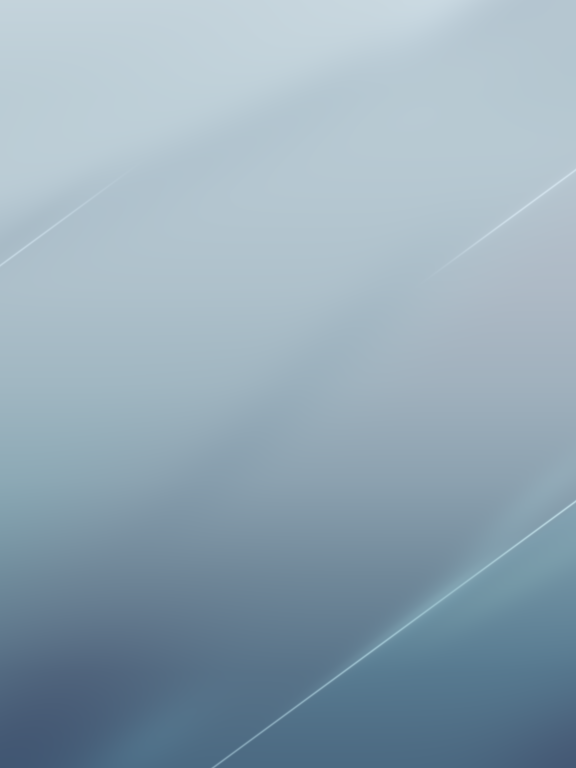
Write a Shadertoy shader that draws this background.

```glsl
const vec2 SLOPE_DIR = vec2(0.806, 0.592);

// Vertical ramp, evenly spaced from the bottom to the top
vec3 verticalRamp(float y) {
    vec3 stops[9] = vec3[9](
        vec3(0.295, 0.415, 0.510), vec3(0.345, 0.450, 0.535),
        vec3(0.440, 0.535, 0.602), vec3(0.550, 0.637, 0.692),
        vec3(0.630, 0.710, 0.755), vec3(0.683, 0.755, 0.795),
        vec3(0.710, 0.780, 0.818), vec3(0.728, 0.798, 0.832),
        vec3(0.768, 0.828, 0.860));
    vec3 color = stops[0];
    for (int i = 1; i < 9; i++) {
        color = mix(color, stops[i], clamp(y * 8.0 - float(i - 1), 0.0, 1.0));
    }
    return color;
}

// Positive above the line through origin along the unit direction dir
float lineSide(vec2 p, vec2 origin, vec2 dir) {
    vec2 q = p - origin;
    return dir.x * q.y - dir.y * q.x;
}

float bell(float x, float width) {
    return exp(-x * x / (width * width));
}

// Elliptical glow with its long axis along dir
float glow(vec2 p, vec2 center, vec2 dir, vec2 size) {
    vec2 q = p - center;
    vec2 local = vec2(dot(q, dir), dir.x * q.y - dir.y * q.x) / size;
    return exp(-dot(local, local));
}

// Smooth hairline, never thinner than a pixel
float hairline(float d, float width, float pixel) {
    return bell(d, max(width, pixel * 0.8));
}

void mainImage(out vec4 fragColor, in vec2 fragCoord) {
    vec2 uv = fragCoord / iResolution.xy;
    vec2 p = uv * vec2(0.75, 1.0);
    float pixel = 1.0 / iResolution.y;
    vec3 color = verticalRamp(uv.y);

    // Soft arched veil across the top
    float arch = p.y - (0.712 + 0.36 * p.x + 0.19 * p.x * p.x);
    float nearArch = bell(arch + 0.025, 0.055);
    color += vec3(0.022, 0.020, 0.018) * smoothstep(-0.025, 0.045, arch)
           * (1.0 - smoothstep(0.03, 0.20, arch));
    color -= vec3(0.022, 0.020, 0.014) * nearArch;
    color -= vec3(0.050, 0.045, 0.038) * smoothstep(0.03, -0.06, arch)
           * smoothstep(0.45, 0.75, p.x) * smoothstep(0.78, 1.0, p.y);
    color += 0.022 * glow(p, vec2(0.56, 0.975), SLOPE_DIR, vec2(0.09, 0.035));

    // Diagonal fold: teal on the left, grey on the right
    float fold = lineSide(p, vec2(0.45, 0.545), vec2(0.69, 0.724));
    float foldSpan = smoothstep(0.22, 0.42, p.y) * smoothstep(0.80, 0.57, p.y);
    color -= vec3(0.024, 0.021, 0.016) * bell(fold - 0.012, 0.045) * foldSpan;
    color += vec3(0.0, 0.030, 0.022) * smoothstep(0.02, 0.22, fold)
           * bell(p.y - 0.30, 0.17);
    color -= vec3(0.002, 0.026, 0.020) * smoothstep(0.02, -0.13, fold)
           * bell(p.y - 0.64, 0.20);

    // Cool lower corner and dark pools
    float lower = lineSide(p, vec2(0.277, 0.0), SLOPE_DIR);
    float below = smoothstep(0.008, -0.012, lower);
    color += vec3(-0.004, 0.030, 0.032) * below * smoothstep(0.0, 0.16, p.y);
    color -= vec3(0.045, 0.080, 0.065) * glow(p, vec2(0.03, 0.035), SLOPE_DIR, vec2(0.22, 0.10));
    color -= vec3(0.030, 0.070, 0.055) * glow(p, vec2(0.77, 0.01), SLOPE_DIR, vec2(0.16, 0.09));
    color += vec3(0.020, 0.040, 0.038) * glow(p, vec2(0.19, 0.03), SLOPE_DIR, vec2(0.10, 0.035));

    // Teal sheen fanning out around the lower line
    color += vec3(0.035, 0.055, 0.050) * glow(p, vec2(0.57, 0.222), SLOPE_DIR, vec2(0.14, 0.016));
    color += vec3(0.025, 0.040, 0.036) * glow(p, vec2(0.68, 0.332), vec2(0.74, 0.673), vec2(0.13, 0.022));
    color += vec3(0.030, 0.038, 0.025) * glow(p, vec2(0.66, 0.235), vec2(0.86, 0.51), vec2(0.15, 0.026));

    // Fine highlights with fading ends
    float left = lineSide(p, vec2(0.0, 0.654), SLOPE_DIR);
    float leftFade = smoothstep(0.20, 0.02, p.x);
    color += leftFade * (0.09 * hairline(left, 0.0014, pixel)
           - 0.014 * bell(left - 0.018, 0.016));

    float right = lineSide(p, vec2(0.75, 0.779), SLOPE_DIR);
    float rightFade = smoothstep(0.53, 0.68, p.x);
    color += rightFade * (0.09 * hairline(right, 0.0014, pixel)
           + 0.014 * bell(right, 0.008));

    float lowerFade = mix(1.0, 0.55, bell(p.x - 0.59, 0.08));
    color += vec3(0.20, 0.21, 0.19) * lowerFade * hairline(lower, 0.0014, pixel);
    color += vec3(0.035, 0.045, 0.040) * bell(lower - 0.003, 0.007)
           * smoothstep(0.32, 0.50, p.x) * smoothstep(0.72, 0.56, p.x);

    fragColor = vec4(clamp(color, 0.0, 1.0), 1.0);
}
```
